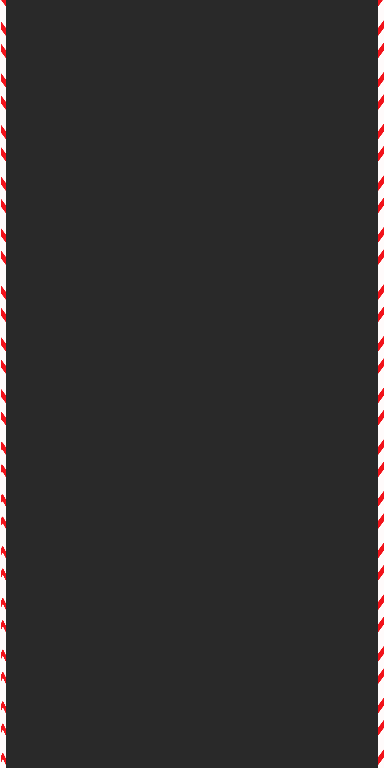
This background is drawn by a WebGL 1 fragment shader. Its source:

```glsl
precision highp float;
// Dark charcoal panel framed by narrow white side strips with slanted red candy stripes.
uniform vec2 u_resolution;

const vec3 CHARCOAL = vec3(0.161);
const vec3 WHITE = vec3(1.0, 0.985, 0.985);
const vec3 RED = vec3(0.95, 0.07, 0.10);

const float STRIP_WIDTH = 0.0156;
const float PERIOD = 0.0673;
const float FIRST_STRIPE = 0.0365;
const float SECOND_STRIPE = 0.0655;
const float SEAM = 0.358;
const float SEAM_SHIFT = 0.0072;

// Distance to the nearest repeat of a stripe centre
float repeatDistance(float v, float centre) {
  return abs(mod(v - centre + 0.5 * PERIOD, PERIOD) - 0.5 * PERIOD);
}

// Antialiased coverage where the signed distance is negative
float coverage(float distance, float pixel) {
  return 1.0 - smoothstep(-0.5 * pixel, 0.5 * pixel, distance);
}

// Paired stripes; t runs from the outer edge (0) to the inner edge (1)
float candyStripes(float v, float t, float fold, float pixel) {
  float slant = (t - 0.5) * 0.0105;
  float peak = abs(t - 0.48) * 0.016 - 0.002;
  float y = v - mix(slant, peak, fold);
  float d = min(repeatDistance(y, FIRST_STRIPE), repeatDistance(y, SECOND_STRIPE));
  return coverage(d - mix(0.0052, 0.0043, fold), pixel);
}

void main() {
  vec2 uv = gl_FragCoord.xy / u_resolution;
  vec2 pixel = 1.0 / u_resolution;
  float down = 1.0 - uv.y;
  float leftSide = 1.0 - step(0.5, uv.x);
  float edge = min(uv.x, 1.0 - uv.x);
  float t = edge / STRIP_WIDTH;

  // The repeat restarts slightly lower below the seam
  float v = down - SEAM_SHIFT * step(SEAM, down);

  // Left stripes fold into small peaks toward the bottom
  float fold = leftSide * smoothstep(0.48, 0.80, down);
  float red = candyStripes(v, t, fold, pixel.y);

  // Thin white margin on the left outer edge
  red *= mix(1.0, coverage(0.0026 - edge, pixel.x), leftSide);

  vec3 strip = mix(WHITE, RED, red);
  float inStrip = coverage(edge - STRIP_WIDTH, pixel.x);
  gl_FragColor = vec4(mix(CHARCOAL, strip, inStrip), 1.0);
}
```
